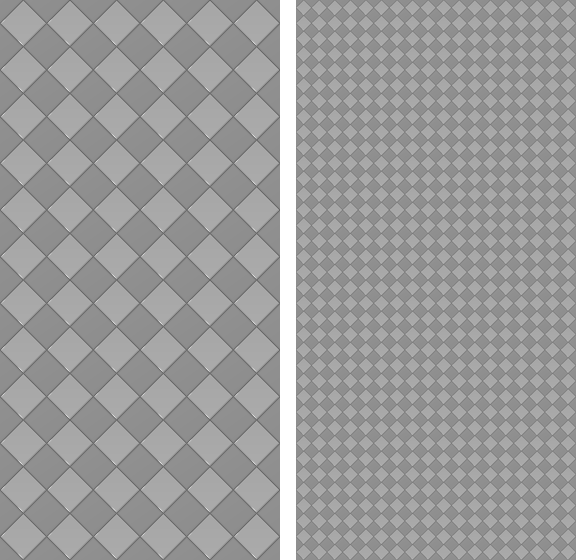
Left: one tile. Right: repeated 3 by 3.
Write a WebGL 1 fragment shader that draws this pattern.

```glsl
precision highp float;

uniform vec2 u_resolution;

// Soft band of half-width w around zero
float band(float d, float w, float aa) {
  return 1.0 - smoothstep(max(w - 0.5 * aa, 0.0), w + 0.5 * aa, abs(d));
}

// Smooth bump centred on c
float bump(float x, float c, float r) {
  return 1.0 - smoothstep(0.0, r, abs(x - c));
}

void main() {
  // Six by twelve cells, each with a light diamond at its centre
  vec2 cell = gl_FragCoord.xy / u_resolution * vec2(6.0, 12.0) - 0.5;
  float aa = 1.4142 * 12.0 / u_resolution.y;

  // Diagonal axes: x runs up-right, y runs up-left
  vec2 diagonal = vec2(cell.x + cell.y, cell.y - cell.x) + 0.5;
  vec2 id = floor(diagonal);
  vec2 local = fract(diagonal) - 0.5;
  float isLight = 1.0 - mod(id.x + id.y, 2.0);
  float height = local.x + local.y;

  // Padded faces with a faint sheen
  float darkFace = 0.56 + 0.012 * height - 0.010 * local.x;
  float lightFace = 0.66 - 0.010 * height;
  float shade = mix(darkFace, lightFace, isLight);
  vec2 edge = 0.5 - abs(local);
  float nearEdge = min(edge.x, edge.y);

  // Soft rounding beside the seams
  shade -= 0.035 * (1.0 - smoothstep(0.0, 0.07, nearEdge));

  // Bevel: pale rims above, shadowed rims below
  float upperRim = band(0.5 - max(local.x, local.y) - 0.035, 0.010, aa);
  float lowerRim = band(local.y + 0.47, 0.012, aa);
  shade += isLight * (0.035 * upperRim - 0.05 * lowerRim);

  // Dark seam
  shade = mix(shade, 0.39, 0.9 * band(nearEdge, 0.013, aa));

  // Glints near the bottom and left corners of the light diamonds
  float bottomGlint = band(local.x + 0.475, 0.011, aa) * bump(local.y, -0.36, 0.16);
  float leftGlint = band(local.y - 0.475, 0.009, aa) * bump(local.x, -0.38, 0.12);
  shade += isLight * (0.26 * bottomGlint + 0.17 * leftGlint);

  gl_FragColor = vec4(vec3(shade), 1.0);
}
```
